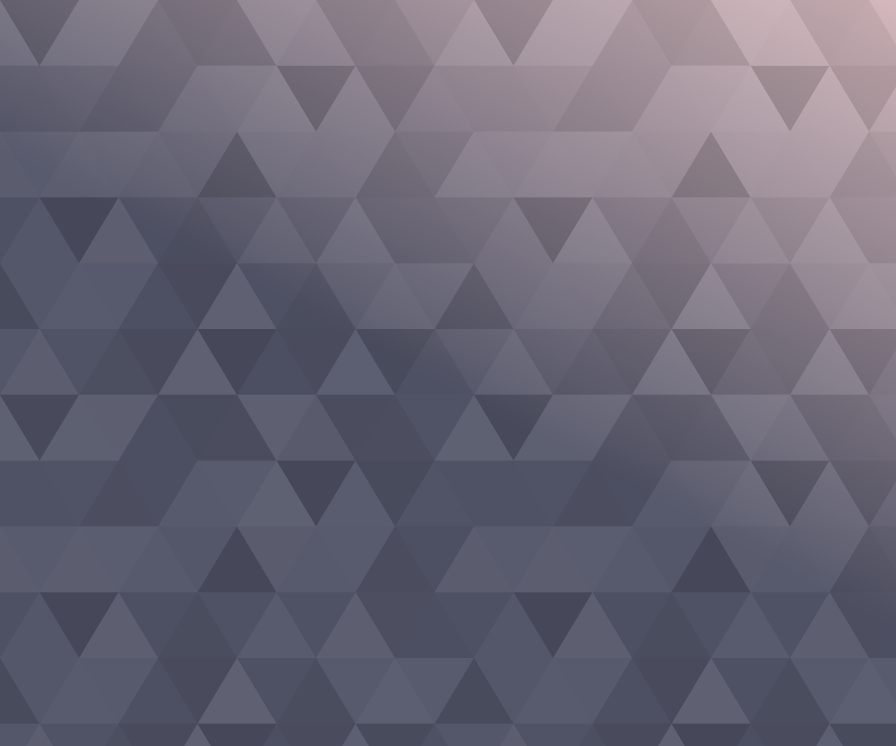
Give the GLSL for this background, as a Shadertoy shader.

```glsl
// Tiled triangle mosaic in muted shades over a slate-to-blush diagonal gradient

const float TRI_BASE = 0.1059;           // triangle size, in canvas heights
const float TRI_HEIGHT = 0.0882;
const vec2 TILE = vec2(12.0, 6.0);       // triangles per row and rows in one repeat
const vec3 SLATE = vec3(0.317, 0.328, 0.403);
const vec3 BLUSH = vec3(0.835, 0.725, 0.742);
const int AA = 3;                        // samples per pixel side

// Random value in 0..1, repeating with the tile
float tileHash(vec2 cell) {
    uvec2 q = uvec2(mod(cell, TILE)) + 5u;
    q = q * 1664525u + 1013904223u;
    q.x += q.y * 1664525u;
    q.y += q.x * 1664525u;
    q ^= q >> 16;
    q.x += q.y * 1664525u;
    q.y += q.x * 1664525u;
    q ^= q >> 16;
    return float(q.x & 65535u) / 65535.0;
}

// Column and row of the triangle under p; even columns point up
vec2 triangleCell(vec2 p) {
    float v = (1.0 - p.y) / TRI_HEIGHT;
    float row = floor(v);
    float u = p.x / TRI_BASE + 0.5 * mod(row, 2.0);
    float apex = floor(u + 0.5);
    bool pointsUp = abs(u - apex) < 0.5 * (v - row);
    return vec2(pointsUp ? 2.0 * apex : 2.0 * floor(u) + 1.0, row);
}

// Shade from -1 to 1, pushed away from the three triangles sharing an edge
float facetTone(vec2 cell) {
    vec2 side = vec2(1.0, 0.0);
    vec2 across = 1.0 - 2.0 * mod(cell.yx, 2.0);
    float around = tileHash(cell - side) + tileHash(cell + side)
                 + tileHash(cell + across);
    float tone = 2.0 * (tileHash(cell) - 0.5) - 0.8 * (around / 3.0 - 0.5);
    return clamp(tone, -1.0, 1.0);
}

// Flat slate at lower left, rising evenly to blush at upper right
vec3 backdrop(vec2 p, float aspect) {
    vec2 direction = vec2(0.564 / aspect, 0.88);
    float t = (dot(p, direction) - 0.704) / 0.74;
    return mix(SLATE, BLUSH, clamp(t, 0.0, 1.0));
}

// Negative tone lays black over the colour, positive lays white
vec3 tint(vec3 color, float tone) {
    return tone < 0.0 ? color * (1.0 + 0.135 * tone)
                      : mix(color, vec3(1.0), 0.08 * tone);
}

void mainImage(out vec4 fragColor, in vec2 fragCoord) {
    // Average the facet tones across the pixel to smooth every edge
    float tone = 0.0;
    for (int j = 0; j < AA; j++) {
        for (int i = 0; i < AA; i++) {
            vec2 offset = (vec2(i, j) + 0.5) / float(AA) - 0.5;
            tone += facetTone(triangleCell((fragCoord + offset) / iResolution.y));
        }
    }
    tone /= float(AA * AA);

    vec2 p = fragCoord / iResolution.y;
    vec3 color = backdrop(p, iResolution.x / iResolution.y);
    fragColor = vec4(tint(color, tone), 1.0);
}
```
